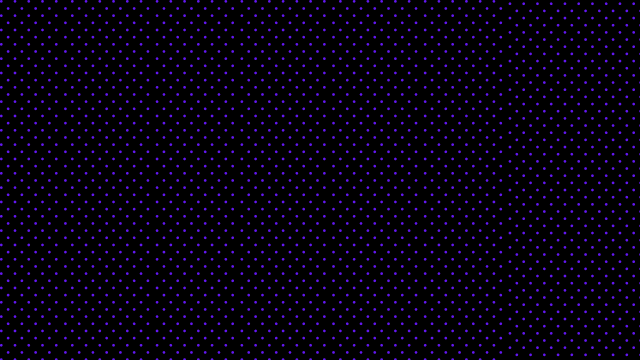
Reproduce this pattern procedurally as a WebGL 2 fragment shader.

```glsl
#version 300 es
precision highp float;
// Staggered violet dots on black, with columns that slip sideways at intervals.

uniform vec2 u_resolution;
out vec4 fragColor;

const vec3 BLACK = vec3(0.0);
const vec3 VIOLET = vec3(0.39, 0.09, 0.95);

const float GRID_WIDTH = 279.3;        // grid units across the canvas
const vec2 PITCH = vec2(3.0, 3.127);   // half repeat, across and down
const vec2 FIRST_DOT = vec2(0.55, 0.58);
const float DOT_RADIUS = 0.575;
const float SLIP_EVERY = 12.7;         // columns between slips
const float SLIP_PHASE = 4.3;
const float LAST_SLIP = 6.0;
const float SEAM_DROP = 1.05;          // rows sink after the last slip

// Number of one-unit slips made before this column
float slipCount(float column) {
    return clamp(floor((column + SLIP_PHASE) / SLIP_EVERY), 0.0, LAST_SLIP);
}

// Centre of the dot in a column that lies nearest to height y
vec2 dotCentre(float column, float y) {
    float slips = slipCount(column);
    float top = FIRST_DOT.y + SEAM_DROP * step(LAST_SLIP, slips);
    float parity = mod(column, 2.0);
    float row = 2.0 * round(((y - top) / PITCH.y - parity) * 0.5) + parity;
    return vec2(FIRST_DOT.x + PITCH.x * column + slips, top + PITCH.y * row);
}

// Distance from p to the closest dot centre
float nearestDot(vec2 p) {
    float meanPitch = PITCH.x + 1.0 / SLIP_EVERY;
    float guess = round((p.x - FIRST_DOT.x) / meanPitch);
    float nearest = 1e3;
    for (int i = -2; i <= 2; i++) {
        nearest = min(nearest, distance(p, dotCentre(guess + float(i), p.y)));
    }
    return nearest;
}

// Smooth disc coverage over about one pixel
float disc(float dist, float radius, float pixel) {
    return clamp((radius - dist) / pixel + 0.5, 0.0, 1.0);
}

void main() {
    // Grid units, measured down from the top left
    float pixel = GRID_WIDTH / u_resolution.x;
    vec2 p = vec2(gl_FragCoord.x, u_resolution.y - gl_FragCoord.y) * pixel;

    float coverage = disc(nearestDot(p), DOT_RADIUS, pixel);
    fragColor = vec4(mix(BLACK, VIOLET, coverage), 1.0);
}
```
